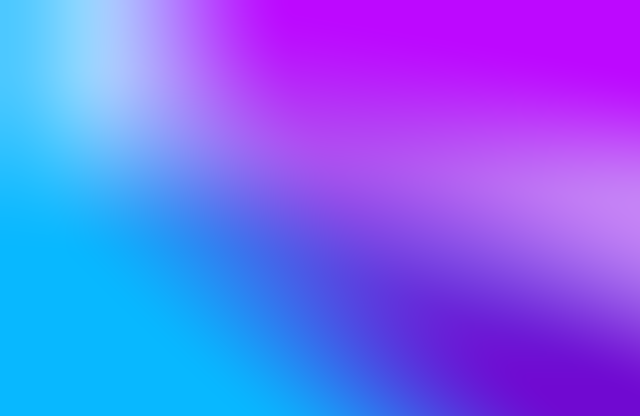
Reproduce this background procedurally as a Shadertoy shader.

```glsl
// Soft mesh-style gradient: cyan on the left, magenta above, violet below.
// Vertical blends build each side, and a curved, feathered seam joins them.

// Cool side: pale sky glow near the top, sinking into pure cyan.
vec3 coolSide(float x, float down) {
    vec3 sky = mix(vec3(0.30, 0.785, 1.0), vec3(0.67, 0.87, 1.0),
                   smoothstep(0.0, 0.2, x));
    return mix(sky, vec3(0.03, 0.72, 1.0), smoothstep(0.15, 0.62, down));
}

// Warm side: magenta, then an orchid band, then violet.
vec3 warmSide(float x, float down) {
    vec3 magenta = vec3(0.74, 0.03, 1.0);
    vec3 orchid = mix(vec3(0.685, 0.335, 0.94), vec3(0.775, 0.52, 0.965),
                      smoothstep(0.5, 1.05, x));
    vec3 violet = mix(vec3(0.39, 0.24, 0.87), vec3(0.44, 0.035, 0.82),
                      smoothstep(0.55, 0.95, down));

    // The bands slope downward to the right.
    float toOrchid = smoothstep(mix(-0.12, 0.16, x), mix(0.40, 0.50, x), down);
    float toViolet = smoothstep(mix(0.27, 0.50, x * x),
                                mix(0.58, 0.97, x * x), down);
    return mix(mix(magenta, orchid, toOrchid), violet, toViolet);
}

void mainImage(out vec4 fragColor, in vec2 fragCoord) {
    vec2 uv = fragCoord / iResolution.xy;
    float down = 1.0 - uv.y;

    // Hyperbolic seam: upright at the top, diagonal toward the bottom.
    float bend = down - 0.51;
    float seam = 0.28 + 0.358 * (bend + sqrt(bend * bend + 0.01));
    float feather = mix(0.18, 0.27, smoothstep(0.1, 0.6, down));
    float warmth = smoothstep(seam - feather, seam + feather, uv.x);

    vec3 color = mix(coolSide(uv.x, down), warmSide(uv.x, down), warmth);
    fragColor = vec4(color, 1.0);
}
```
